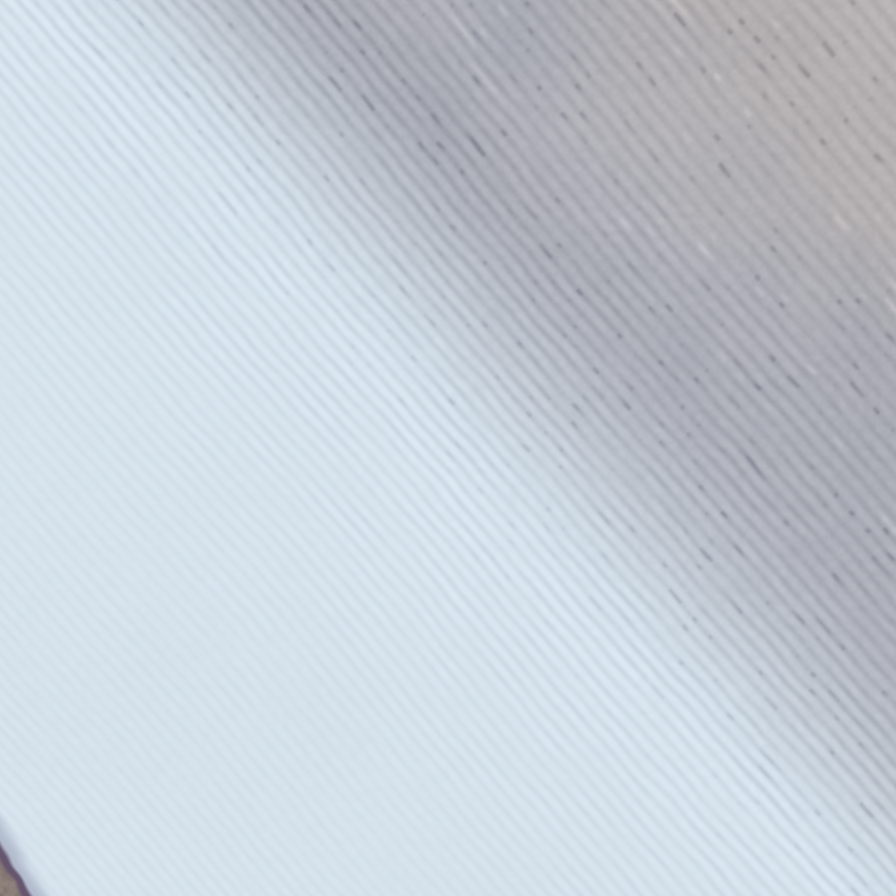
A Shadertoy shader for this texture:

```glsl
// Pale ribbed cloth folded along a diagonal: a bright blue-white side rolls
// over into grey shade. Fine ribs run along the fold, tighten toward the
// lower left, and carry dark and light flecks from value noise.

const vec3 LIT    = vec3(0.832, 0.886, 0.925);
const vec3 SHADE  = vec3(0.672, 0.682, 0.722);
const vec3 WARM   = vec3(0.700, 0.685, 0.690);
const vec3 HEM    = vec3(0.700, 0.735, 0.805);
const vec3 PIPING = vec3(0.400, 0.335, 0.430);
const vec3 GROUND = vec3(0.530, 0.480, 0.460);

const vec2 ACROSS = vec2(0.751, 0.660);   // unit vector over the ribs
const vec2 ALONG  = vec2(0.660, -0.751);  // unit vector down the ribs

float hash(vec2 p) {
    vec3 q = fract(vec3(p.xyx) * 0.1031);
    q += dot(q, q.yzx + 33.33);
    return fract((q.x + q.y) * q.z);
}

float noise(vec2 p) {
    vec2 cell = floor(p), f = fract(p);
    f = f * f * (3.0 - 2.0 * f);
    float low  = mix(hash(cell), hash(cell + vec2(1, 0)), f.x);
    float high = mix(hash(cell + vec2(0, 1)), hash(cell + vec2(1, 1)), f.x);
    return mix(low, high, f.y);
}

float fbm(vec2 p) {
    float sum = 0.0, weight = 0.5;
    for (int i = 0; i < 4; i++) {
        sum += weight * noise(p);
        p = p * 2.03 + 17.0;
        weight *= 0.5;
    }
    return sum / 0.9375;
}

// Rib count at distance d over the cloth; the pitch widens as d grows.
float ribPhase(float d, float wobble) {
    return 90.0 * d - 13.0 * d * d + wobble;
}

// Broad light and shade of the fold, without ribs.
vec3 foldColour(float d, float s, vec2 uv) {
    float mottle = fbm(uv * 5.0 + 40.0) - 0.5;
    float shade = smoothstep(0.68, 0.96, d + 0.05 * mottle);
    float warmth = smoothstep(0.95, 1.30, d + 0.25 * mottle);
    vec3 colour = mix(LIT, mix(SHADE, WARM, warmth), shade);
    float core = exp(-pow((d - 0.93) / 0.07, 2.0)) * smoothstep(0.3, -0.4, s);
    return colour - 0.025 * core + mottle * mix(0.012, 0.05, shade);
}

// Brightness change from ribs and their flecks.
float ribRelief(float d, float s, float phase, float sharp) {
    float groove = 0.5 - 0.5 * cos(6.28318 * phase);
    float depth = mix(0.016, 0.055, smoothstep(0.35, 0.82, d));
    depth *= mix(1.0, 0.65, smoothstep(0.90, 1.20, d));
    float worn = 0.55 + 0.9 * noise(vec2(phase * 0.7, s * 22.0));
    float relief = depth * worn * (0.42 - pow(groove, 1.4));

    // Short dashes: dark ones sit in grooves, pale ones on ridges.
    float shaded = smoothstep(0.55, 0.90, d);
    float dash = noise(vec2(floor(phase) * 7.3, s * 75.0));
    float pale = noise(vec2(floor(phase + 0.5) * 5.1 + 90.0, s * 38.0));
    relief -= 0.085 * shaded * smoothstep(0.72, 0.98, dash) * pow(groove, 3.0);
    relief += 0.055 * smoothstep(0.85, 1.10, d)
            * smoothstep(0.76, 0.98, pale) * pow(1.0 - groove, 3.0);
    return relief * sharp;
}

// Cloth edge at the lower left: shadowed hem, dark piping, ground.
vec3 addCorner(vec3 cloth, vec2 uv, float grain) {
    float edge = dot(uv, vec2(0.853, 0.521)) + 0.004 * (noise(uv * 60.0) - 0.5);
    float blur = 0.003;
    vec3 colour = mix(HEM, cloth, smoothstep(0.034, 0.054, edge));
    colour = mix(PIPING, colour, smoothstep(0.031 - blur, 0.031 + blur, edge));
    vec3 ground = GROUND + 0.12 * grain;
    return mix(ground, colour, smoothstep(0.022 - blur, 0.022 + blur, edge));
}

void mainImage(out vec4 fragColor, in vec2 fragCoord) {
    vec2 uv = fragCoord / iResolution.xy;
    float d = dot(uv, ACROSS);
    float s = dot(uv, ALONG);

    // Ribs bend gently and fade when too fine for the canvas.
    float wobble = 0.9 * noise(uv * 3.0) + 0.18 * noise(uv * 28.0);
    float phase = ribPhase(d, wobble);
    float sharp = 1.0 - smoothstep(0.35, 0.80, fwidth(phase));

    float grain = fbm(uv * 150.0) - 0.5;
    vec3 colour = foldColour(d, s, uv);
    colour += ribRelief(d, s, phase, sharp) * vec3(1.05, 1.0, 0.93);
    colour += grain * mix(0.015, 0.045, smoothstep(0.55, 0.95, d));
    colour = addCorner(colour, uv, grain);

    fragColor = vec4(clamp(colour, 0.0, 1.0), 1.0);
}
```
